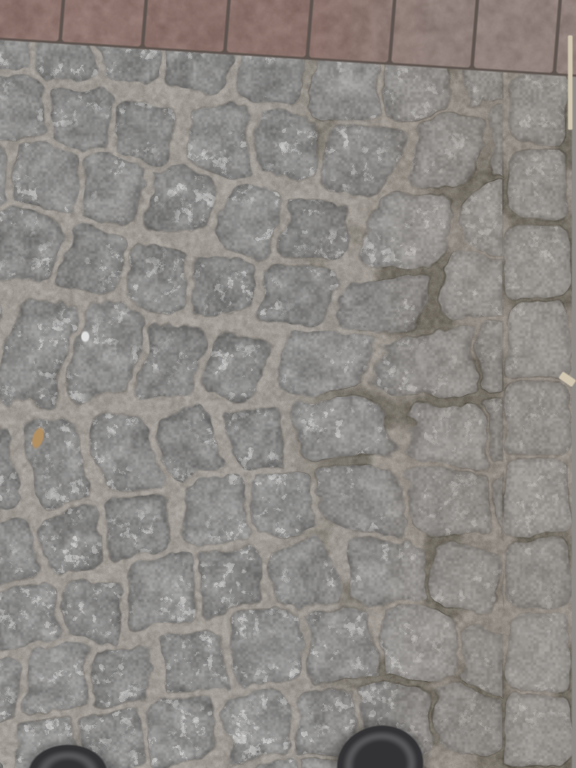
Give the GLSL for this texture, as a Shadertoy shader.

```glsl
// Worn grey cobbles in bent rows, with a straight border column and a brick edge on top.
// Stones are jittered rounded boxes in a warped staggered grid; value noise gives
// the grain, flecks and sandy joints. Two dark shoe tips and some litter lie on top.

float hash(vec2 p) {
    vec3 q = fract(vec3(p.xyx) * 0.1031);
    q += dot(q, q.yzx + 33.33);
    return fract((q.x + q.y) * q.z);
}

float noise(vec2 p) {
    vec2 i = floor(p), f = fract(p);
    f = f * f * (3.0 - 2.0 * f);
    return mix(mix(hash(i), hash(i + vec2(1, 0)), f.x),
               mix(hash(i + vec2(0, 1)), hash(i + vec2(1, 1)), f.x), f.y);
}

float fbm(vec2 p) {
    float sum = 0.0, amp = 0.5;
    for (int i = 0; i < 4; i++) {
        sum += amp * noise(p);
        p = mat2(1.6, 1.2, -1.2, 1.6) * p + 17.3;
        amp *= 0.5;
    }
    return sum / 0.9375;
}

vec2 rotate(vec2 p, float a) {
    return mat2(cos(a), sin(a), -sin(a), cos(a)) * p;
}

float roundBox(vec2 p, vec2 halfSize, float radius) {
    vec2 q = abs(p) - halfSize + radius;
    return length(max(q, 0.0)) + min(max(q.x, q.y), 0.0) - radius;
}

float ellipse(vec2 p, vec2 radii) {
    return (length(p / radii) - 1.0) * min(radii.x, radii.y);
}

float cover(float d, float soft) {
    return 1.0 - smoothstep(-soft, soft, d);
}

// Rows and columns swing one way above the seam and the other way below it
vec2 bend(vec2 p) {
    float t = p.y - 0.66;
    float fade = 1.0 - smoothstep(0.5, 0.87, p.x);
    float bow = 0.14 * exp(-sqrt(t * t + 0.003) / 0.3);
    float tilt = 0.28 * (p.x - 0.4) * tanh(t / 0.25) * exp(-2.5 * t * t);
    return p + fade * vec2(bow, tilt);
}

// x: distance to the nearest stone, y: its random value
vec2 stones(vec2 q, vec2 pitch, float stagger, float turn, float gap, float seed) {
    vec2 g = q / pitch;
    float d1 = 1.0, d2 = 1.0, id = 0.0;
    for (int j = -1; j <= 1; j++) {
        float row = floor(g.y) + float(j);
        float shift = stagger * hash(vec2(row, seed));
        for (int i = -1; i <= 1; i++) {
            vec2 cell = vec2(floor(g.x - shift) + float(i), row);
            vec2 r = vec2(hash(cell + seed), hash(cell + seed + 31.7));
            vec2 center = cell + 0.5 + vec2(shift, 0.0) + 0.2 * stagger * (r - 0.5);
            vec2 local = rotate((g - center) * pitch, turn * (hash(cell + seed + 57.3) - 0.5));
            local *= 1.0 + 4.0 * (r - 0.5) * local.yx;
            float d = roundBox(local, pitch * (0.45 + 0.09 * (r.yx - 0.5)), 0.024);
            if (d < d1) { d2 = d1; d1 = d; id = r.x; }
            else d2 = min(d2, d);
        }
    }
    return vec2(max(d1, 0.5 * (d1 - d2) + gap), id);
}

vec3 stoneColor(vec2 p, float d, float id, float right) {
    vec3 base = mix(vec3(0.545, 0.543, 0.54), vec3(0.57, 0.555, 0.54), right);
    float rough = mix(1.0, 0.5, right);
    float tone = 0.05 * (id - 0.5) + 0.22 * rough * (fbm(p * 38.0) - 0.5);
    tone += 0.09 * (noise(p * 210.0) - 0.5);
    float fleck = smoothstep(0.56, 0.76, fbm(p * 85.0 + 9.0)) * smoothstep(0.3, 0.65, noise(p * 24.0));
    tone += 0.16 * rough * fleck;
    tone -= 0.06 * smoothstep(-0.012, 0.0, d);
    return base + tone;
}

vec3 jointColor(vec2 p, float d, float right) {
    vec3 sand = mix(vec3(0.625, 0.605, 0.58), vec3(0.57, 0.545, 0.515), right);
    float damp = smoothstep(0.4, 0.65, noise(p * 13.0 + 4.0)) * smoothstep(0.45, 0.65, p.x);
    sand = mix(sand, vec3(0.41, 0.39, 0.35), 0.75 * damp);
    sand += 0.17 * (fbm(p * 120.0) - 0.5);
    return sand - 0.13 * cover(d - 0.002, 0.0025) * noise(p * 22.0);
}

vec3 brickColor(vec2 p, float edge, float soft) {
    float x = (p.x - 0.104 - 0.08 * edge) / 0.143;
    float d = roundBox(vec2((fract(x) - 0.5) * 0.143, edge - 0.15), vec2(0.0685, 0.146), 0.006);
    vec3 clay = mix(vec3(0.55, 0.45, 0.425), vec3(0.55, 0.49, 0.47), smoothstep(0.5, 0.8, p.x));
    clay += 0.04 * (hash(vec2(floor(x), 3.0)) - 0.5) + 0.12 * (fbm(p * 60.0) - 0.5);
    return mix(vec3(0.37, 0.33, 0.31), clay, cover(d, soft));
}

void mainImage(out vec4 fragColor, in vec2 fragCoord) {
    vec2 p = fragCoord / iResolution.x;
    float soft = 1.2 / iResolution.x;
    float right = smoothstep(0.5, 0.85, p.x);

    // Cobbles with ragged outlines, then the border column
    vec2 wobble = 0.018 * vec2(noise(p * 22.0), noise(p * 22.0 + 40.0))
                + 0.007 * vec2(noise(p * 75.0), noise(p * 75.0 + 40.0)) - 0.0125;
    vec2 field = stones(bend(p) + wobble, vec2(0.122, 0.128), 1.0, 0.4, mix(0.006, 0.004, right), 5.0);
    field.x = max(field.x, p.x - 0.872);
    vec2 border = stones(p - vec2(0.873, 0.0) + 0.6 * wobble, vec2(0.122, 0.135), 0.0, 0.06, 0.004, 83.0);
    border.x = max(border.x, 0.875 - p.x);
    vec2 stone = border.x < field.x ? border : field;
    vec3 color = mix(jointColor(p, stone.x, right), stoneColor(p, stone.x, stone.y, right),
                     cover(stone.x, soft));

    // Kerb strip and brick edge
    color = mix(color, vec3(0.55, 0.54, 0.53), cover(0.993 - p.x, soft));
    float edge = p.y - 1.264 + 0.064 * p.x;
    color = mix(color, brickColor(p, edge, soft), cover(-edge, soft));

    // Litter: a pale stick and crumbs
    vec3 straw = vec3(0.82, 0.78, 0.69);
    color = mix(color, straw, cover(roundBox(p - vec2(0.99, 1.19), vec2(0.004, 0.082), 0.003), soft));
    color = mix(color, straw, cover(roundBox(rotate(p - vec2(0.985, 0.675), 0.6), vec2(0.014, 0.007), 0.003), soft));
    color = mix(color, vec3(0.7, 0.56, 0.38), cover(ellipse(rotate(p - vec2(0.066, 0.573), 0.3), vec2(0.009, 0.018)), soft));
    color = mix(color, vec3(0.88), cover(ellipse(p - vec2(0.148, 0.749), vec2(0.007, 0.009)), soft));

    // Shoe tips with a soft sheen
    float shoe = min(ellipse(p - vec2(0.118, -0.01), vec2(0.068, 0.05)),
                     ellipse(rotate(p - vec2(0.66, 0.005), -0.25), vec2(0.075, 0.068)));
    vec3 leather = vec3(0.2, 0.2, 0.21) + 0.14 * smoothstep(0.012, 0.0, abs(shoe + 0.018));
    color *= 1.0 - 0.25 * cover(shoe - 0.008, 0.012);
    color = mix(color, leather, cover(shoe, soft));

    fragColor = vec4(color, 1.0);
}
```
